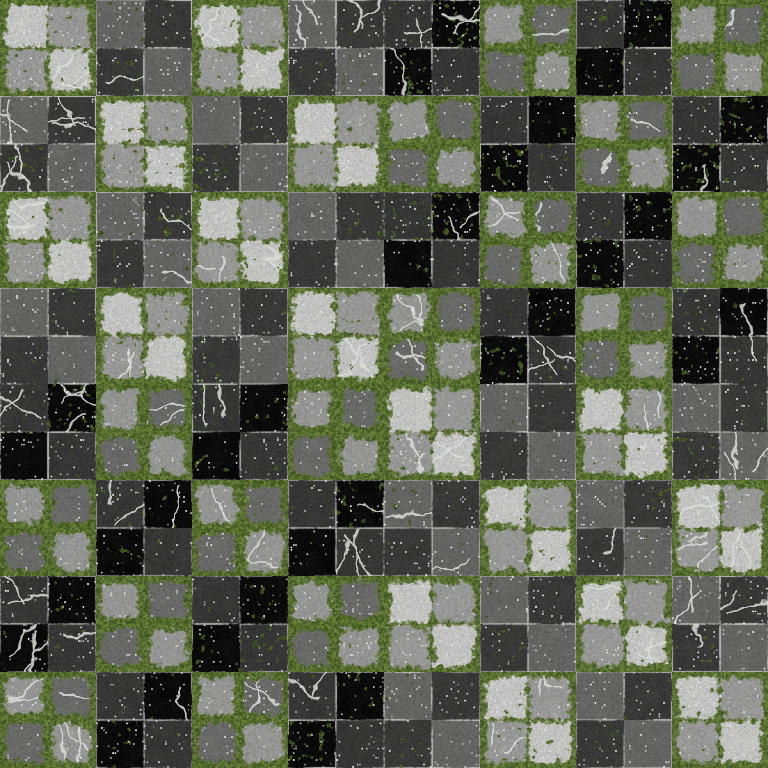
This texture is drawn by a three.js fragment shader. Its source:

```glsl
// Sixteen by sixteen stone tiles, shaded by three nested checkers: tile, 2x2 block, 8x8 quarter.
// Pale blocks are framed in moss from rounded box distances with a noisy rim; dark blocks
// keep their pale joints. Moss clumps, cracks, grain and specks vary by hash and noise.
varying vec2 vUv;

vec2 hash2(vec2 p) {
  vec3 q = fract(vec3(p.xyx) * vec3(0.1031, 0.1030, 0.0973));
  q += dot(q, q.yzx + 33.33);
  return fract((q.xx + q.yz) * q.zy);
}

// Gradient noise, roughly -0.7 to 0.7
float gradDot(vec2 cell, vec2 offset) {
  return dot(hash2(cell) * 2.0 - 1.0, offset);
}

float noise(vec2 p) {
  vec2 i = floor(p), f = fract(p);
  vec2 u = f * f * f * (f * (f * 6.0 - 15.0) + 10.0);
  vec2 e = vec2(1.0, 0.0);
  return mix(mix(gradDot(i, f), gradDot(i + e.xy, f - e.xy), u.x),
             mix(gradDot(i + e.yx, f - e.yx), gradDot(i + e.xx, f - e.xx), u.x), u.y);
}

float roundBox(vec2 p, float halfSize, float radius) {
  vec2 q = abs(p) - halfSize + radius;
  return length(max(q, 0.0)) + min(max(q.x, q.y), 0.0) - radius;
}

// 1 on the cell that holds the upper left corner
float checker(vec2 cell) {
  return 1.0 - mod(cell.x + cell.y, 2.0);
}

// Up to three wandering cracks that start inside the tile
float cracks(vec2 g, vec2 p, vec2 tile) {
  float line = 0.0;
  for (int k = 0; k < 3; k++) {
    float fk = float(k);
    vec2 r = hash2(tile * 3.0 + 71.0 + fk * 19.0);
    vec2 s = hash2(tile * 5.0 + 13.0 + fk * 37.0);
    vec2 dir = vec2(cos(6.2832 * r.x), sin(6.2832 * r.x));
    float across = dot(g, vec2(-dir.y, dir.x)) - (r.y - 0.5) * 0.6;
    across += 0.22 * noise(p * 2.7 + fk * 9.0) + 0.05 * noise(p * 9.0);
    float along = smoothstep(-0.02, 0.02, dot(g, dir) + s.x * 0.5);
    line = max(line, (1.0 - smoothstep(0.01, 0.033, abs(across))) * along * step(0.4, s.y));
  }
  return line * step(0.66, hash2(tile + 211.0).x);
}

void main() {
  // Tile coordinates, counted from the upper left
  vec2 p = vec2(vUv.x, 1.0 - vUv.y) * 16.0;
  vec2 tile = floor(p), block = floor(p / 2.0), quarter = floor(p / 8.0);
  vec2 g = fract(p) - 0.5;
  vec2 rnd = hash2(tile + 5.0);

  // Nested checkers set the shade of the stone
  float paleQuarter = checker(quarter);
  float paleBlock = checker(block + quarter);
  float paleTile = checker(tile);
  float shade = 0.04 + 0.18 * paleQuarter + 0.37 * paleBlock + 0.17 * paleTile;
  float grain = noise(p * 15.0) * 0.07 + noise(p * 31.0) * 0.09;
  vec3 color = vec3(1.0, 1.0, 0.99) * (shade + grain * (0.5 + shade) + 0.03 * noise(p * 3.0));

  // Moss colour
  float tuft = smoothstep(-0.35, 0.35, noise(p * 11.0) * 0.6 + noise(p * 24.0) * 0.7);
  vec3 moss = mix(vec3(0.22, 0.32, 0.10), vec3(0.42, 0.51, 0.22), tuft);

  // Scattered clumps, denser on the darkest stone
  float clump = noise(p * 6.5 + 40.0) + 0.35 * noise(p * 15.0) + 0.25 * noise(p * 1.3);
  float limit = mix(0.17, 0.42, rnd.x) + 0.17 * smoothstep(0.04, 0.4, shade);
  float spots = smoothstep(limit, limit + 0.12, clump);
  color = mix(color, moss * mix(0.8, 1.0, paleBlock), spots * 0.9);

  // Thin broken joints
  float edge = 0.5 - max(abs(g.x), abs(g.y));
  float joint = 1.0 - smoothstep(0.012, 0.036, edge);
  joint *= smoothstep(-0.3, 0.2, noise(p * 1.7 + 8.0) + 0.5 * noise(p * 13.0));
  color = mix(color, vec3(0.75, 0.76, 0.75), joint * mix(0.45, 0.9, rnd.y));

  // Pale cracks
  color = mix(color, vec3(0.86, 0.87, 0.85), 0.85 * cracks(g, p, tile));

  // Moss frame around pale blocks and, more thickly, the tiles of the dim quarters
  float inset = mix(0.12, 0.035, paleQuarter) + 0.05 * (rnd.y - 0.5);
  float rim = max(roundBox(g, 0.5 - inset, 0.14), roundBox(mod(p, 2.0) - 1.0, 0.87, 0.16));
  rim += 0.13 * noise(p * 4.0 + 17.0) + 0.13 * noise(p * 9.0) + 0.06 * noise(p * 19.0);
  float frame = smoothstep(-0.035, 0.04, rim) * paleBlock;
  color = mix(color, moss, frame * 0.95);

  // Fine white specks
  vec2 cell = floor(p * 21.0);
  vec2 s = hash2(cell + 300.0);
  float dotMask = 1.0 - smoothstep(0.25, 0.6, length(fract(p * 21.0) - 0.5));
  float speck = dotMask * step(0.965, s.x) * mix(0.4, 1.0, s.y);
  color = mix(color, vec3(0.9), speck * (1.0 - 0.75 * frame));

  gl_FragColor = vec4(clamp(color, 0.0, 1.0), 1.0);
}
```
